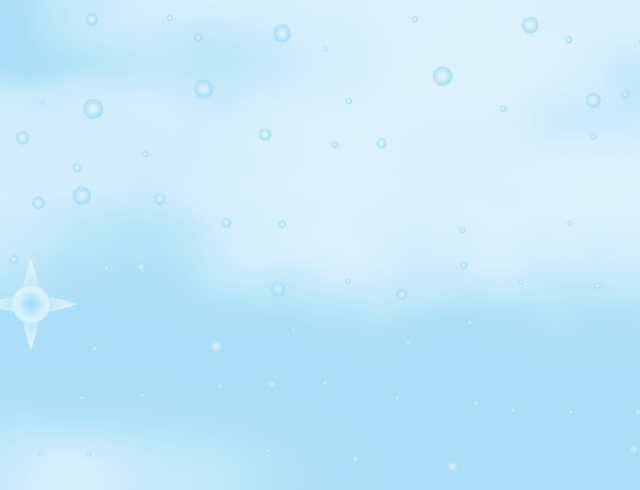
Reproduce this background procedurally as a WebGL 2 fragment shader.

```glsl
#version 300 es
precision highp float;

uniform vec2 u_resolution;
out vec4 fragColor;

float hash(vec2 p) {
  vec3 q = fract(p.xyx * vec3(0.1031, 0.1030, 0.0973));
  q += dot(q, q.yzx + 33.33);
  return fract((q.x + q.y) * q.z);
}

float noise(vec2 p) {
  vec2 cell = floor(p), f = fract(p);
  f = f * f * f * (f * (f * 6.0 - 15.0) + 10.0);
  return mix(mix(hash(cell), hash(cell + vec2(1, 0)), f.x),
             mix(hash(cell + vec2(0, 1)), hash(cell + vec2(1, 1)), f.x), f.y);
}

float fbm(vec2 p) {
  float sum = 0.0, amplitude = 0.55;
  for (int i = 0; i < 3; i++) {
    sum += amplitude * noise(p);
    p = mat2(0.8, 0.6, -0.6, 0.8) * p * 2.0 + 7.3;
    amplitude *= 0.5;
  }
  return sum;
}

float puff(vec2 p, vec2 centre, vec2 radii) {
  vec2 q = (p - centre) / radii;
  return exp(-dot(q, q));
}

// Cloud cover: a bank over clear sky, with gaps above and a low cloud at left
float cloudCover(vec2 p) {
  vec2 w = p + 0.1 * (vec2(fbm(p * 4.0), fbm(p * 4.0 + 31.0)) - 0.5);
  float billow = fbm(p * vec2(3.2, 4.5) + 12.0) - 0.5;
  float bank = smoothstep(-0.1, 0.17, w.y - 0.46 + 0.1 * w.x + 0.16 * billow);
  float gaps = 0.9 * puff(w, vec2(0.0, 0.96), vec2(0.15, 0.11))
             + 0.45 * puff(w, vec2(0.18, 0.87), vec2(0.2, 0.05))
             + 0.42 * puff(w, vec2(0.47, 0.88), vec2(0.14, 0.07))
             + 0.45 * puff(w, vec2(1.3, 0.83), vec2(0.08, 0.08))
             + 0.32 * puff(w, vec2(1.18, 0.74), vec2(0.11, 0.06))
             + 0.3 * puff(w, vec2(0.31, 0.53), vec2(0.13, 0.05));
  float low = 0.85 * puff(w, vec2(0.1, 0.0), vec2(0.2, 0.13))
            + 0.35 * puff(w, vec2(0.4, 0.03), vec2(0.2, 0.1));
  float body = mix(0.79, 0.97, smoothstep(0.1, 0.9, p.x)) + 0.3 * billow;
  return clamp(bank * (body - gaps) + low, 0.0, 1.0);
}

// Scattered bubbles: blue rim around a soft pale core
vec3 addBubbles(vec3 color, vec2 p, float pixel) {
  vec2 cell = floor(p / 0.125);
  vec2 jitter = vec2(hash(cell + 17.0), hash(cell + 59.0));
  vec2 offset = p - (cell + mix(vec2(0.19), vec2(0.81), jitter)) * 0.125;
  float radius = mix(0.005, 0.021, pow(hash(cell + 83.0), 2.2));
  float d = length(offset);
  float present = step(hash(cell + 101.0), 0.78);
  float disc = present * (1.0 - smoothstep(radius - pixel, radius + pixel, d));
  float lit = 0.12 * dot(offset, vec2(0.7, -0.7)) / radius;
  float rim = smoothstep(0.3, 0.95, d / radius);
  color = mix(color, vec3(0.65, 0.87, 0.965), disc * (0.35 + 0.5 * rim + lit));
  float glow = present * exp(-4.5 * d * d / (radius * radius));
  return mix(color, vec3(0.88, 0.96, 0.99), 0.85 * glow);
}

// Four-petalled sparkle with a round, blue-hearted centre
vec3 addSparkle(vec3 color, vec2 p, float pixel) {
  vec2 q = abs(p);
  float along = max(q.x, q.y) / 0.094, across = min(q.x, q.y);
  float halfWidth = 0.017 * (1.0 - along * along);
  float petal = 1.0 - smoothstep(-pixel, pixel, across - halfWidth);
  vec3 petalColor = mix(vec3(0.73, 0.91, 0.98), vec3(0.86, 0.96, 0.99),
                        smoothstep(0.35, 0.9, along + across * 15.0));
  color = mix(color, petalColor, 0.9 * petal);
  float d = length(p) / 0.038;
  float disc = 1.0 - smoothstep(1.0 - pixel / 0.038, 1.0 + pixel / 0.038, d);
  vec3 heart = mix(vec3(0.65, 0.87, 0.97), vec3(0.85, 0.95, 0.985),
                   smoothstep(0.05, 0.85, d));
  return mix(color, heart, 0.95 * disc);
}

void main() {
  vec2 p = gl_FragCoord.xy / u_resolution.y;
  float pixel = 1.0 / u_resolution.y;
  vec3 color = mix(vec3(0.665, 0.875, 0.97), vec3(0.865, 0.947, 0.986), cloudCover(p));
  color = addBubbles(color, p, pixel);
  color = addSparkle(color, p - vec2(0.063, 0.379), pixel);
  fragColor = vec4(color, 1.0);
}
```
